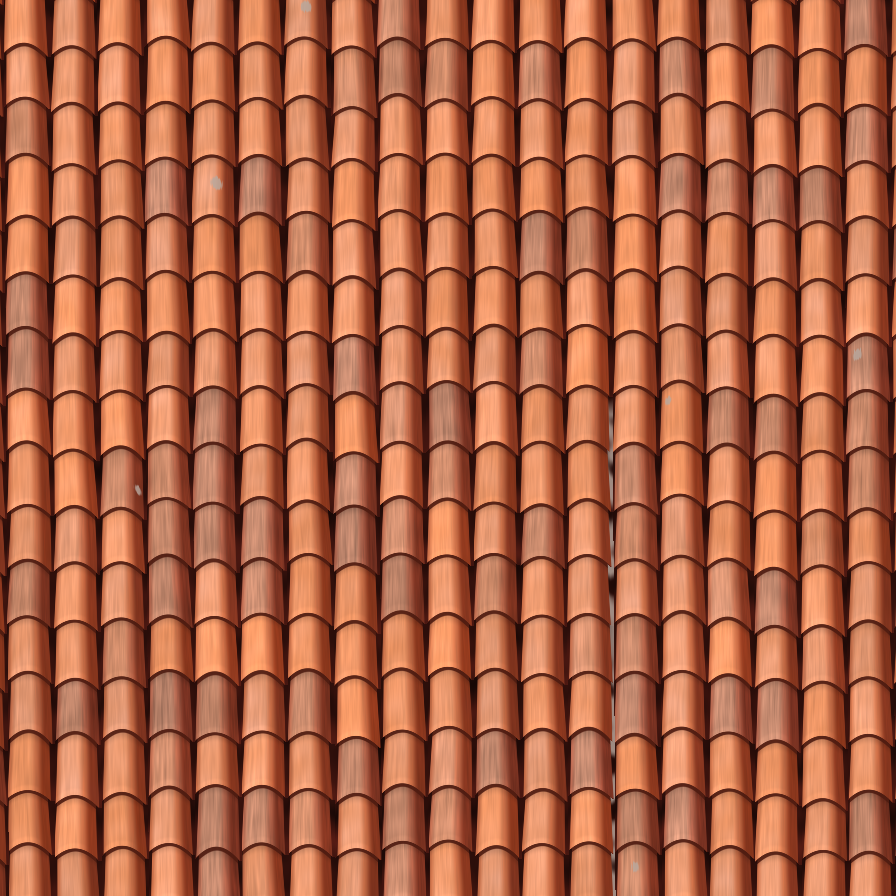
Write a Shadertoy shader that draws this texture.

```glsl
#define COLUMNS 19.2
#define ROWS 15.6
#define LEAN 0.11
#define ARCH 0.22
#define HALF_WIDTH 0.435
#define TAPER 0.05
#define WOBBLE 0.035
#define SHADOW 0.045
#define AGED_SHARE 0.2
#define GRAIN 0.16

const vec3 APRICOT = vec3(0.96, 0.60, 0.40);
const vec3 PALE = vec3(0.91, 0.64, 0.52);
const vec3 TERRACOTTA = vec3(0.77, 0.42, 0.27);
const vec3 RUST = vec3(0.56, 0.22, 0.11);
const vec3 UMBER = vec3(0.46, 0.19, 0.13);
const vec3 SOOT = vec3(0.22, 0.07, 0.05);
const vec3 MORTAR = vec3(0.72, 0.66, 0.62);

vec2 hash2(vec2 p) {
    vec3 a = fract(p.xyx * vec3(0.1031, 0.1030, 0.0973));
    a += dot(a, a.yzx + 33.33);
    return fract((a.xx + a.yz) * a.zy);
}

float gradientNoise(vec2 p) {
    vec2 i = floor(p), f = fract(p);
    vec2 u = f * f * f * (f * (f * 6.0 - 15.0) + 10.0);
    vec4 corner;
    for (int k = 0; k < 4; k++) {
        vec2 o = vec2(k & 1, k >> 1);
        corner[k] = dot(hash2(i + o) * 2.0 - 1.0, f - o);
    }
    return mix(mix(corner.x, corner.y, u.x), mix(corner.z, corner.w, u.x), u.y);
}

// Lit from the left: t runs from -1 to 1 across the barrel
vec3 barrelColor(float t, float aged, float tint, float grain) {
    vec3 sunny = mix(mix(APRICOT, PALE, tint), PALE * 0.83, aged);
    vec3 middle = mix(TERRACOTTA, TERRACOTTA * vec3(0.86, 0.88, 1.05), aged);
    vec3 shade = mix(RUST, UMBER, max(aged, tint * 0.8));
    float turn = t + grain * 0.35;
    vec3 c = mix(middle, sunny, smoothstep(-1.0, -0.7, t));
    c = mix(c, middle, smoothstep(0.0, 0.38, turn));
    c = mix(c, shade, smoothstep(0.32, 0.68, turn));
    return c * (1.0 + grain * (0.7 + 0.6 * aged));
}

void mainImage(out vec4 fragColor, in vec2 fragCoord) {
    vec2 uv = fragCoord / iResolution.xy;
    float down = 1.0 - uv.y;
    vec2 pixel = vec2(COLUMNS, ROWS) / iResolution.xy;

    // Columns lean slightly and meander
    float across = uv.x * COLUMNS - 0.08 - LEAN * down;
    float column = floor(across);
    float x = across - column - 0.5;
    x -= WOBBLE * gradientNoise(vec2(column * 7.3 + 0.4, down * 7.0)) * 1.6;

    // Rows end in an arched lip, staggered from column to column
    float stagger = (hash2(vec2(column + 40.0, 5.0)).x - 0.5) * 0.22;
    float along = down * ROWS - 0.75 + stagger;
    along += 0.16 * gradientNoise(vec2(column * 3.7 + 0.3, along * 0.8));
    float bend = x + 0.06;
    along -= ARCH * min(4.0 * bend * bend, 1.0);
    float row = floor(along);
    float y = along - row;

    // Per-tile variation
    vec2 tile = vec2(column, row) + 60.0;
    vec2 pick = hash2(tile);
    vec2 pose = hash2(tile + 131.7) - 0.5;
    x -= pose.x * 0.035 + pose.y * 0.06 * (y - 0.5);
    float halfWidth = HALF_WIDTH + TAPER * (y - 0.35);
    float t = (x + 0.02) / halfWidth;
    float agedChance = AGED_SHARE * (0.55 + down * 0.9);
    float aged = (1.0 - smoothstep(agedChance, agedChance + 0.12, pick.x))
               * (0.65 + 0.35 * pick.y);

    // Lengthwise streaks and broad stains
    float streak = gradientNoise(vec2(t * 7.0, y * 1.2) + tile * 13.1);
    float fine = gradientNoise(vec2(t * 17.0, y * 2.5) + tile * 5.7);
    float stain = gradientNoise(vec2(across * 1.7, along * 2.3) + 9.0);
    float grain = GRAIN * (streak + 0.7 * fine + 0.7 * stain);
    float tint = clamp(pick.y * 0.7 + stain * 0.5, 0.0, 1.0);
    vec3 color = barrelColor(t, aged, tint, grain);
    color *= 0.95 + 0.1 * hash2(tile + 17.3).x;

    // Sunlit lip, then the shadow it throws on the next tile
    float lip = smoothstep(0.86, 0.93, y) * (1.0 - smoothstep(0.3, 0.7, t));
    color *= 1.0 + 0.05 * lip;
    color *= mix(0.8, 1.0, smoothstep(0.0, 0.2, y));
    float width = SHADOW * (1.0 + 0.5 * smoothstep(0.0, 1.0, abs(t)));
    float shadow = 1.0 - smoothstep(width - pixel.y * 0.5, width + pixel.y, y);
    shadow = max(shadow, smoothstep(1.0 - pixel.y, 1.0, y));
    color = mix(color, mix(SOOT, RUST, 0.25), shadow * 0.9);

    // Dark channel between columns, one stretch filled with mortar
    vec3 channel = SOOT * (0.75 + 0.7 * stain + 0.5 * smoothstep(0.2, 0.9, y));
    float filled = float(column == 12.0) * smoothstep(0.44, 0.47, down);
    filled *= smoothstep(0.34, 0.39, x) * smoothstep(-0.25, 0.1, stain);
    channel = mix(channel, MORTAR, filled * 0.8);
    float outside = (abs(t) - 1.0) * halfWidth;
    color = mix(color, channel, smoothstep(-pixel.x * 0.6, pixel.x * 0.6, outside));

    // Rare pale chips
    vec2 chip = hash2(tile + 71.9);
    vec2 away = vec2(x, y) - vec2(chip.y - 0.5, 0.3 + 0.5 * chip.y) * 0.8;
    float size = 0.06 + 0.05 * pick.y + 0.06 * fine;
    float chipMask = 1.0 - smoothstep(size - pixel.x, size + pixel.x, length(away));
    color = mix(color, MORTAR, chipMask * step(chip.x, 0.02) * 0.8);

    fragColor = vec4(clamp(color, 0.0, 1.0), 1.0);
}
```
